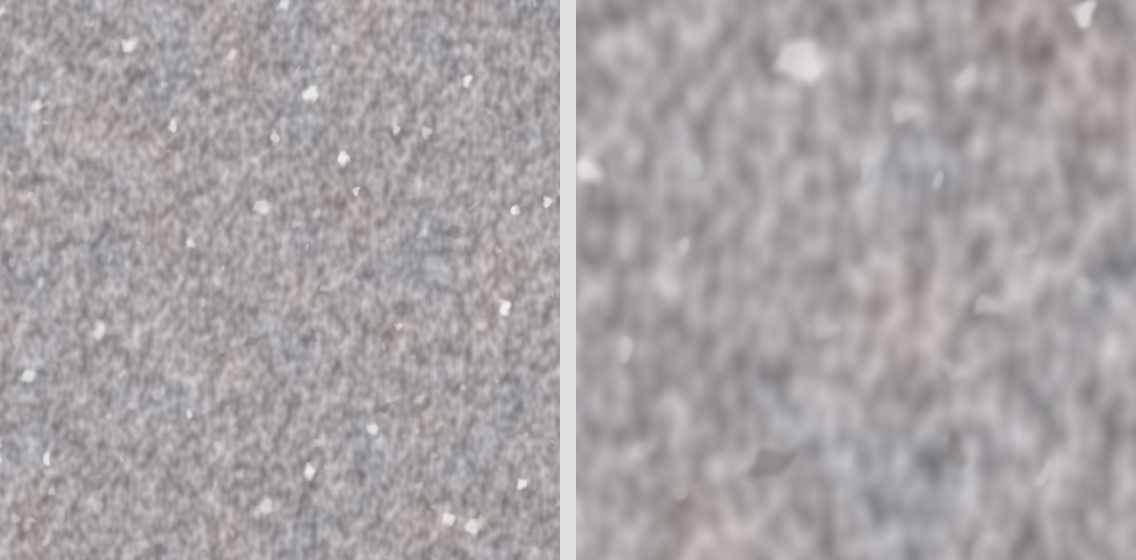
Left, the full canvas; right, a detail of the centre.
A WebGL 1 fragment shader for this texture:

```glsl
precision highp float;
// Weathered grey stone: fine mineral grain with bright specks and dark pits.
// Grain is a sum of rotated, stretched gradient noise; the specks and pits
// are soft ellipses scattered over jittered grids, roughened by a warp.

uniform vec2 u_resolution;

const vec3 STONE_COLOR = vec3(0.653, 0.634, 0.643);
const vec3 SPECK_COLOR = vec3(0.94, 0.93, 0.93);
const vec3 PIT_COLOR = vec3(0.45, 0.43, 0.43);
const vec3 WARM_TINT = vec3(0.030, 0.004, -0.026);

const float GRAIN_ANGLE = 1.15;   // radians from horizontal
const float GRAIN_STRETCH = 1.4;  // length over width
const float GRAIN_FREQ = 46.0;
const float FINE_FREQ = 86.0;
const float PATCH_FREQ = 19.0;
const float BROAD_FREQ = 5.0;
const float GRAIN_AMOUNT = 0.165;
const float FINE_AMOUNT = 0.135;
const float PATCH_AMOUNT = 0.075;
const float BROAD_AMOUNT = 0.035;

const float WARP_FREQ = 60.0;
const float WARP_AMOUNT = 0.009;
const float PIT_ANGLE = 0.85;

float hash(vec2 p) {
  return fract(sin(dot(p, vec2(127.1, 311.7))) * 43758.5453);
}

vec2 rotate(vec2 p, float angle) {
  float c = cos(angle);
  float s = sin(angle);
  return vec2(c * p.x + s * p.y, c * p.y - s * p.x);
}

float cornerSlope(vec2 cell, vec2 offset) {
  float angle = 6.28318 * hash(cell);
  return dot(vec2(cos(angle), sin(angle)), offset);
}

// Gradient noise around zero, standard deviation about 0.2
float noise(vec2 p) {
  vec2 i = floor(p);
  vec2 f = p - i;
  vec2 w = f * f * f * (f * (f * 6.0 - 15.0) + 10.0);
  vec2 e = vec2(1.0, 0.0);
  float low = mix(cornerSlope(i, f), cornerSlope(i + e, f - e), w.x);
  float high = mix(cornerSlope(i + e.yx, f - e.yx),
                   cornerSlope(i + e.xx, f - e.xx), w.x);
  return mix(low, high, w.y);
}

// Noise with features stretched along the given angle
float grain(vec2 p, float freq, float angle, float seed) {
  vec2 q = rotate(p, angle);
  q.x /= GRAIN_STRETCH;
  return noise(q * freq + seed);
}

// Coverage of soft random ellipses: share is the fraction of cells filled,
// radius the largest half-width, stretch the largest length over width.
float scatter(vec2 p, float cells, float share, float radius,
              float stretch, float angle, float seed) {
  vec2 home = floor(p * cells);
  float cover = 0.0;
  for (int y = -1; y <= 1; y++) {
    for (int x = -1; x <= 1; x++) {
      vec2 cell = home + vec2(float(x), float(y));
      vec2 key = cell + seed;
      vec2 jitter = vec2(hash(key + 3.1), hash(key + 7.7));
      float turn = angle + 1.2 * (hash(key + 11.3) - 0.5);
      vec2 d = rotate(p - (cell + jitter) / cells, turn);
      d.x /= mix(1.0, stretch, hash(key + 17.9));
      float size = radius * mix(0.5, 1.0, hash(key + 23.3));
      float blob = 1.0 - smoothstep(0.35, 1.25, length(d) / size);
      float strength = mix(0.55, 1.0, hash(key + 29.7));
      cover = max(cover, blob * strength * step(hash(key), share));
    }
  }
  return cover;
}

void main() {
  vec2 uv = gl_FragCoord.xy / min(u_resolution.x, u_resolution.y);

  // Layered grain, each layer turned a little to hide its lattice
  float broad = noise(uv * BROAD_FREQ + 41.0);
  float shade = GRAIN_AMOUNT * grain(uv, GRAIN_FREQ, GRAIN_ANGLE, 5.3)
              + FINE_AMOUNT * grain(uv, FINE_FREQ, GRAIN_ANGLE + 0.4, 19.7)
              + PATCH_AMOUNT * grain(uv, PATCH_FREQ, PIT_ANGLE, 31.1)
              + BROAD_AMOUNT * broad;
  float warmth = noise(uv * BROAD_FREQ * 1.7 + 63.0);
  vec3 color = STONE_COLOR + shade + WARM_TINT * warmth;

  // Roughen the outlines of the scattered marks
  vec2 warp = vec2(noise(uv * WARP_FREQ + 71.0), noise(uv * WARP_FREQ + 89.0));
  vec2 rough = uv + WARP_AMOUNT * warp;

  // Dark pits and short diagonal scratches
  float pits = scatter(rough, 9.0, 0.42, 0.013, 3.4, PIT_ANGLE, 13.0);
  color = mix(color, PIT_COLOR, 0.55 * pits);

  // Many faint chips, then a few bright crystals
  float chips = scatter(rough, 24.0, 0.26, 0.009, 1.7, GRAIN_ANGLE, 37.0);
  float specks = scatter(rough, 11.0, 0.25, 0.014, 1.6, GRAIN_ANGLE, 59.0);
  color = mix(color, SPECK_COLOR, 0.36 * chips);
  color = mix(color, SPECK_COLOR, specks);

  gl_FragColor = vec4(clamp(color, 0.0, 1.0), 1.0);
}
```
